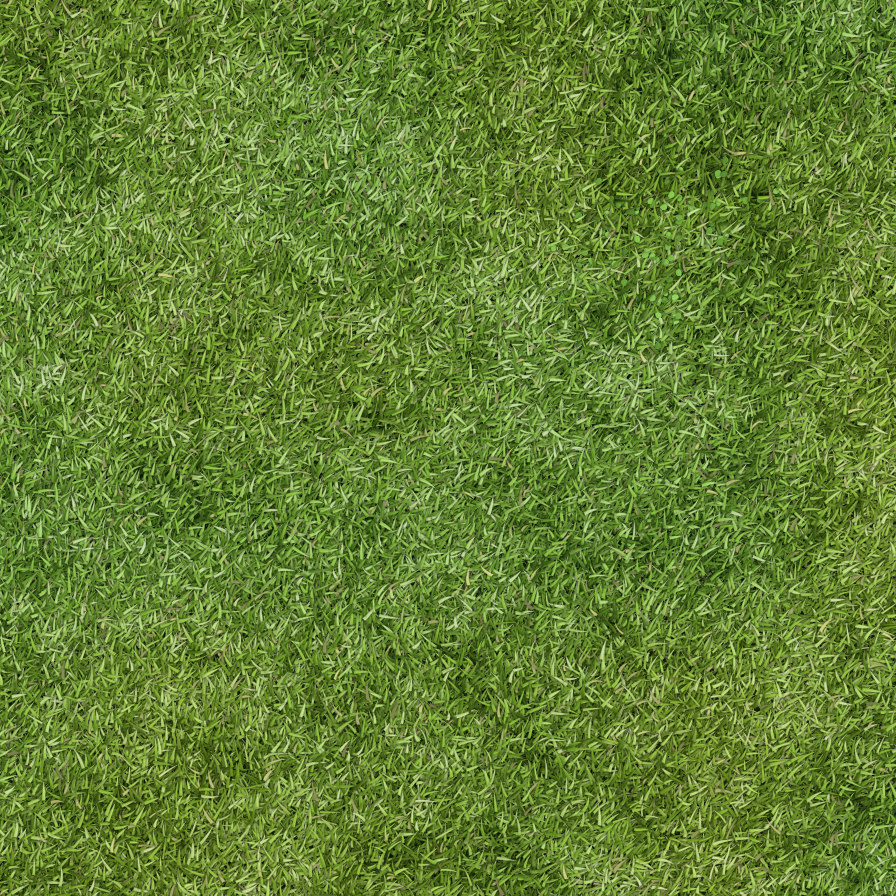
Reproduce this texture procedurally as a three.js fragment shader.

```glsl
// Mown lawn seen from above: layered short grass blades with a faint clover patch.
varying vec2 vUv;

vec3 hash3(vec3 p) {
  p = fract(p * vec3(0.1031, 0.1030, 0.0973));
  p += dot(p, p.yxz + 33.33);
  return fract((p.xxy + p.yxx) * p.zyx);
}

float noise(vec2 p) {
  vec2 cell = floor(p);
  vec2 f = fract(p);
  f = f * f * (3.0 - 2.0 * f);
  float a = hash3(vec3(cell, 7.0)).x;
  float b = hash3(vec3(cell + vec2(1.0, 0.0), 7.0)).x;
  float c = hash3(vec3(cell + vec2(0.0, 1.0), 7.0)).x;
  float d = hash3(vec3(cell + 1.0, 7.0)).x;
  return mix(mix(a, b, f.x), mix(c, d, f.x), f.y);
}

// Green from deep shade (0) to sunlit tip (1)
vec3 grassRamp(float tone) {
  vec3 c = mix(vec3(0.05, 0.11, 0.03), vec3(0.21, 0.31, 0.06), smoothstep(0.0, 0.2, tone));
  c = mix(c, vec3(0.37, 0.50, 0.13), smoothstep(0.2, 0.5, tone));
  c = mix(c, vec3(0.52, 0.66, 0.23), smoothstep(0.5, 0.76, tone));
  return mix(c, vec3(0.67, 0.76, 0.46), smoothstep(0.76, 1.08, tone));
}

void main() {
  const float LAYERS = 16.0;
  const float CELLS = 78.0;

  // Broad patches of brightness, hue, lean and clover
  float patchTone = noise(vUv * 7.0 + 3.0) * 0.3 + noise(vUv * 19.0 + 40.0) * 0.35
    + noise(vUv * 46.0 + 90.0) * 0.35 - 0.5;
  float yellowing = noise(vUv * 5.0 + 71.0);
  float lean = 0.25 + 0.9 * (noise(vUv * 4.0 + 19.0) - 0.5) + 0.25 * vUv.x;
  float clover = 1.0 - smoothstep(0.03, 0.15, length((vUv - vec2(0.74, 0.73)) * vec2(0.9, 1.1)));

  // Dark soil between the blades
  vec3 color = mix(vec3(0.04, 0.09, 0.02), vec3(0.15, 0.18, 0.07), noise(vUv * 150.0));

  for (float layer = 0.0; layer < LAYERS; layer++) {
    float height = layer / (LAYERS - 1.0);
    vec2 shift = hash3(vec3(layer, 5.0, 11.0)).xy * 20.0;
    vec2 grid = vUv * CELLS + shift;
    for (float j = -1.0; j <= 1.0; j++) {
      for (float i = -1.0; i <= 1.0; i++) {
        vec2 cell = floor(grid) + vec2(i, j);
        vec3 place = hash3(vec3(cell, layer * 3.0 + 1.0));
        vec3 kind = hash3(vec3(cell + 131.0, layer * 3.0 + 2.0));
        vec3 form = hash3(vec3(cell + 257.0, layer * 3.0 + 3.0));

        // Blade frame: t runs from root to tip, x across
        vec2 p = (grid - cell - place.xy) / CELLS;
        float angle = lean + (place.z + form.x - 1.0) * 1.8;
        vec2 axis = vec2(sin(angle), cos(angle));
        float leaf = step(1.0 - 0.14 * clover, form.z);
        float len = mix(mix(0.010, 0.024, form.y), 0.008, leaf);
        float t = dot(p, axis) / len + 0.5;
        float x = dot(p, vec2(axis.y, -axis.x));
        x -= (kind.z - 0.5) * 0.012 * (t - 0.5) * (t - 0.5);

        // Tapered blade, or rounded clover leaflet
        float s = clamp(t, 0.0, 1.0);
        float bladeWidth = mix(0.0009, 0.0019, form.z) * (1.05 - s * s);
        float leafWidth = 0.0065 * sqrt(s * (1.0 - s));
        float d = max(abs(x) - mix(bladeWidth, leafWidth, leaf), (abs(t - 0.5) - 0.5) * len);
        float cover = 1.0 - smoothstep(-0.0009, 0.0009, d);
        float shade = 1.0 - smoothstep(-0.001, 0.003, d);

        // Tone, with greyer, yellower and straw variants
        float tone = 0.11 + 0.76 * kind.x + 0.22 * height + 0.22 * (s - 0.5);
        tone += 0.6 * patchTone + 50.0 * clamp(x, -0.002, 0.002);
        vec3 blade = grassRamp(tone);
        blade += vec3(0.06, 0.0, 0.13) * smoothstep(0.45, 1.0, kind.y) * clamp(tone, 0.0, 1.0);
        blade += vec3(0.06, 0.01, -0.02) * (yellowing - 0.5);
        vec3 straw = vec3(0.72, 0.69, 0.45) * (0.6 + 0.45 * kind.x);
        blade = mix(blade, straw, step(0.96, kind.z) * (1.0 - leaf));
        blade = mix(blade, vec3(0.43, 0.64, 0.26) * (0.75 + 0.4 * kind.x), leaf * 0.8);

        color *= 1.0 - 0.23 * shade;
        color = mix(color, blade, cover);
      }
    }
  }
  // Sunlight
  gl_FragColor = vec4(color * vec3(1.10, 1.15, 1.10), 1.0);
}
```
